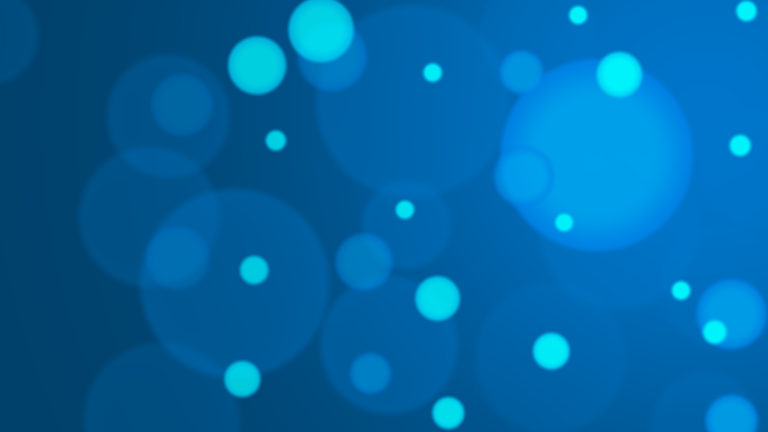
Give the GLSL for this background, as a WebGL 2 fragment shader.

```glsl
#version 300 es
precision highp float;
// Soft blue bokeh: translucent discs drifting over a glow from the upper right.
// Three looped layers (large and faint, medium, small and cyan) are scattered by
// a jittered low-discrepancy sequence; lengths are in canvas heights.

#define VEIL_COUNT 15
#define BLUE_COUNT 9
#define CYAN_COUNT 17
#define GLOW_CENTER vec2(0.92, 0.72)
#define GLOW_FALLOFF 1.25
#define HERO_CENTER vec2(0.777, 0.641)
#define HERO_RADIUS 0.228
#define EDGE_SOFTNESS 0.010
#define JITTER 0.10

uniform vec2 u_resolution;
out vec4 fragColor;

const vec3 DEEP = vec3(0.0, 0.25, 0.41);
const vec3 BRIGHT = vec3(0.0, 0.46, 0.79);
const vec3 VEIL = vec3(0.0, 0.48, 0.81);
const vec3 AZURE = vec3(0.0, 0.50, 0.90);
const vec3 SKY = vec3(0.0, 0.64, 0.93);
const vec3 CYAN = vec3(0.0, 0.95, 0.98);

vec3 hash3(float n) {
    vec3 q = fract(vec3(n) * vec3(0.1031, 0.1130, 0.0973) + 0.317);
    q += dot(q, q.yzx + 33.33);
    return fract((q.xxy + q.yzz) * q.zyx);
}

// Evenly spread point in the unit square, loosened by a little jitter.
vec2 scatter(int i, vec2 start, vec3 rnd) {
    vec2 even = fract(start + float(i) * vec2(0.75488, 0.56984));
    return even + (rnd.xy - 0.5) * JITTER;
}

// Blends in one disc whose colour shifts from core to rim.
vec3 addDisc(vec3 base, vec2 offset, float radius, float soft,
             vec3 core, vec3 rim, float alpha) {
    float d = length(offset);
    float cover = 1.0 - smoothstep(radius - soft, radius + 0.3 * soft, d);
    vec3 tint = mix(core, rim, smoothstep(0.55, 1.05, d / radius));
    return mix(base, tint, cover * alpha);
}

void main() {
    vec2 aspect = vec2(u_resolution.x / u_resolution.y, 1.0);
    vec2 p = gl_FragCoord.xy / u_resolution.y;

    // Background glow
    vec2 toGlow = p - GLOW_CENTER * aspect;
    vec3 color = mix(DEEP, BRIGHT, exp(-GLOW_FALLOFF * dot(toGlow, toGlow)));

    // Large faint veils, a touch stronger at the rim
    for (int i = 0; i < VEIL_COUNT; i++) {
        vec3 rnd = hash3(float(i) + 11.0);
        vec2 c = scatter(i, vec2(0.20, 0.48), rnd);
        float radius = mix(0.10, 0.24, rnd.z);
        float alpha = mix(0.16, 0.36, rnd.x);
        color = addDisc(color, p - c * aspect, radius, 2.0 * EDGE_SOFTNESS,
                        mix(color, VEIL, 0.85), VEIL, alpha);
    }

    // Dominant bright disc
    color = addDisc(color, p - HERO_CENTER * aspect, HERO_RADIUS,
                    1.5 * EDGE_SOFTNESS, SKY, AZURE, 0.92);

    // Medium blue discs, more opaque towards the light
    for (int i = 0; i < BLUE_COUNT; i++) {
        vec3 rnd = hash3(float(i) + 47.0);
        vec2 c = scatter(i, vec2(0.44, 0.87), rnd);
        float radius = mix(0.050, 0.105, rnd.z);
        float alpha = mix(0.18, 0.85, smoothstep(0.1, 0.9, c.x));
        color = addDisc(color, p - c * aspect, radius, 1.3 * EDGE_SOFTNESS,
                        SKY, AZURE, alpha);
    }

    // Small cyan lights, mostly tiny, absent from the dark left edge
    for (int i = 0; i < CYAN_COUNT; i++) {
        vec3 rnd = hash3(float(i) + 83.0);
        vec2 c = scatter(i, vec2(0.12, 0.80), rnd);
        c.x = mix(0.24, 1.02, c.x);
        float radius = mix(0.025, 0.080, rnd.z * rnd.z * rnd.z);
        float alpha = mix(0.68, 1.0, smoothstep(0.2, 0.8, c.x + 0.2 * (rnd.y - 0.5)));
        color = addDisc(color, p - c * aspect, radius, EDGE_SOFTNESS,
                        CYAN, mix(CYAN, SKY, 0.6), alpha);
    }

    fragColor = vec4(color, 1.0);
}
```
